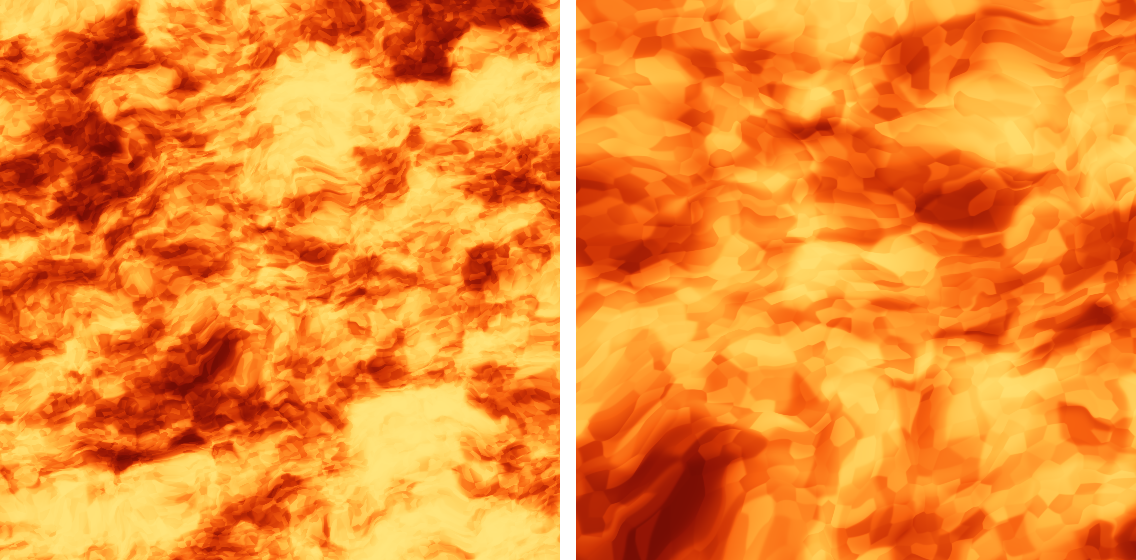
Left: the whole. Right: its middle third, enlarged.
Write a WebGL 2 fragment shader that draws this texture.

```glsl
#version 300 es
precision highp float;
// Molten, fiery surface: pale yellow fields broken by orange and charred red patches.
// Layers of soft cellular noise are summed into a heat field, flattened to an
// even distribution, and coloured by a ramp whose stops set each colour's share.

#define BASE_SCALE 6.0      // largest patches across the canvas
#define LAYERS 5
#define LAYER_GAIN 0.67     // strength of each finer layer
#define BASE_SHARPNESS 5.0  // cell edge hardness of the largest layer
#define SHARPNESS_GAIN 1.5
#define TILT 0.27           // drift direction in radians
#define STRETCH vec2(0.82, 1.2)
#define COARSE_WARP 0.045
#define FINE_WARP 0.012
#define STREAK_SCALE vec2(16.0, 58.0)
#define STREAK_STRENGTH 0.24
#define HEAT_SPREAD 0.335   // standard deviation of the heat field

uniform vec2 u_resolution;
out vec4 fragColor;

const int STOPS = 8;
const float rampStop[STOPS] = float[](0.0, 0.025, 0.09, 0.22, 0.38, 0.57, 0.82, 1.0);
const vec3 rampColor[STOPS] = vec3[](
    vec3(0.38, 0.03, 0.01), vec3(0.58, 0.08, 0.02),
    vec3(0.81, 0.20, 0.02), vec3(0.97, 0.38, 0.06),
    vec3(1.00, 0.56, 0.15), vec3(1.00, 0.72, 0.25),
    vec3(1.00, 0.84, 0.39), vec3(1.00, 0.90, 0.49));

vec4 hash4(vec2 cell) {
    vec4 h = fract(cell.xyxy * vec4(0.1031, 0.1030, 0.0973, 0.1099));
    h += dot(h, h.wzxy + 33.33);
    return fract((h.xxyz + h.yzzw) * h.zywx);
}

// Two random values per cell, blended by distance to the cell centres
vec2 softCells(vec2 p, float sharpness) {
    vec2 home = floor(p);
    vec2 total = vec2(0.0);
    float weightSum = 0.0;
    for (int y = -1; y <= 1; y++) {
        for (int x = -1; x <= 1; x++) {
            vec2 cell = home + vec2(x, y);
            vec4 rnd = hash4(cell);
            vec2 toCentre = cell + 0.1 + 0.8 * rnd.xy - p;
            float weight = exp(-sharpness * dot(toCentre, toCentre));
            total += weight * (rnd.zw - 0.5);
            weightSum += weight;
        }
    }
    return total / weightSum;
}

mat2 rotation(float angle) {
    float c = cos(angle), s = sin(angle);
    return mat2(c, s, -s, c);
}

float heatField(vec2 p) {
    // Ragged, licking outlines
    p += COARSE_WARP * softCells(p * 9.0 + 71.0, 5.0);
    p += FINE_WARP * softCells(p * 34.0 + 19.0, 6.0);

    // Patches down to small rounded flakes
    float heat = 0.0, gain = 1.0, scale = BASE_SCALE, sharpness = BASE_SHARPNESS;
    for (int i = 0; i < LAYERS; i++) {
        vec2 offset = vec2(37.0, 53.0) * float(i + 1);
        heat += gain * softCells(p * STRETCH * scale + offset, sharpness).x;
        scale *= 2.03;
        gain *= LAYER_GAIN;
        sharpness *= SHARPNESS_GAIN;
    }

    // Thin brushed streaks along the drift
    return heat + STREAK_STRENGTH * softCells(p * STREAK_SCALE + 211.0, 6.0).y;
}

vec3 fireRamp(float level) {
    vec3 color = rampColor[0];
    for (int i = 1; i < STOPS; i++) {
        float t = clamp((level - rampStop[i - 1]) / (rampStop[i] - rampStop[i - 1]), 0.0, 1.0);
        color = mix(color, rampColor[i], t);
    }
    return color;
}

void main() {
    vec2 uv = gl_FragCoord.xy / u_resolution.y;
    vec2 drift = rotation(-TILT) * uv + 3.0;

    // Logistic curve turns the bell-shaped heat into an even 0..1 level
    float level = 1.0 / (1.0 + exp(-1.702 * heatField(drift) / HEAT_SPREAD));
    fragColor = vec4(fireRamp(level), 1.0);
}
```
